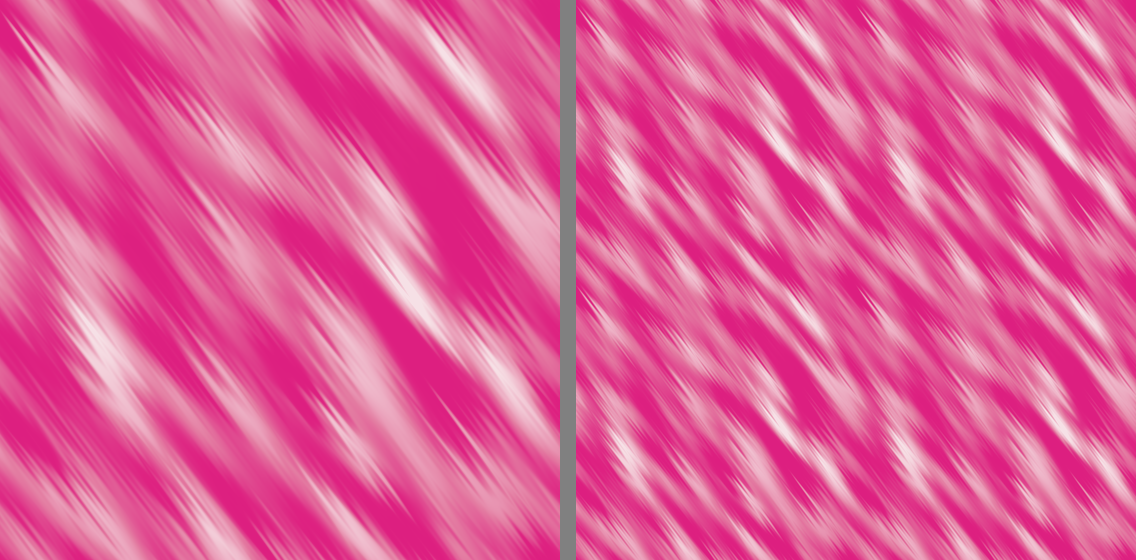
Left, the tile; right, the same tile 2 across and 2 down.
Write a Shadertoy shader that draws this background.

```glsl
// Tileable pink brushed background: soft pale patches smeared into slanted streaks.

const float TAU = 6.2831853;
const vec2 ALONG = vec2(0.600, -0.800);   // streak direction
const vec2 ACROSS = vec2(0.800, 0.600);   // perpendicular to the streaks

const vec3 DEEP = vec3(0.868, 0.118, 0.500);
const vec3 ROSE = vec3(0.892, 0.490, 0.635);
const vec3 PALE = vec3(0.965, 0.880, 0.900);

const int PATCH_WAVES = 64;
const vec2 PATCH_BAND = vec2(2.2, 14.0);  // lowest and highest frequency across
const float PATCH_ALONG = 3.8;            // frequency spread along the streaks
const float PATCH_FALLOFF = 0.3;

const int HAIR_WAVES = 80;
const vec2 HAIR_BAND = vec2(18.0, 120.0);
const float HAIR_ALONG = 5.5;
const float HAIR_FALLOFF = 0.3;

const float RAGGEDNESS = 0.026;           // how far hairs drag the patch edges
const float HAIR_WEIGHT = 0.16;
const float MEAN_TONE = 0.315;
const float TONE_SPREAD = 0.275;
const float TOE = 0.006;                  // rounding of the deepest tones
const float KNEE = 0.6;                   // tone above which highlights soften
const float KNEE_SLOPE = 0.75;

float hash(float n) {
    return fract(sin(n * 12.9898) * 43758.5453);
}

// Layered sines with unit variance; whole-number wave vectors make them wrap.
float waves(vec2 p, int count, vec2 band, float spread, float falloff, float seed) {
    float sum = 0.0;
    float power = 0.0;
    for (int i = 0; i < count; i++) {
        float id = float(i) + seed;
        float step01 = (float(i) + hash(id + 0.17)) / float(count);
        float freq = band.x * pow(band.y / band.x, step01);
        float drift = spread * (hash(id + 0.31) + hash(id + 0.53) - 1.0);
        vec2 k = round(ACROSS * freq + ALONG * drift);
        float amp = pow(freq, -falloff);
        sum += amp * cos(TAU * (dot(k, p) + hash(id + 0.79)));
        power += 0.5 * amp * amp;
    }
    return sum * inversesqrt(power);
}

vec3 ramp(float tone) {
    vec3 lower = mix(DEEP, ROSE, clamp(tone * 2.0, 0.0, 1.0));
    return mix(lower, PALE, clamp(tone * 2.0 - 1.0, 0.0, 1.0));
}

void mainImage(out vec4 fragColor, in vec2 fragCoord) {
    vec2 p = fragCoord / iResolution.xy;

    // Fine hairs, also used to fray the ends of the broad patches
    float hairs = waves(p, HAIR_WAVES, HAIR_BAND, HAIR_ALONG, HAIR_FALLOFF, 101.0);
    vec2 frayed = p + ALONG * hairs * RAGGEDNESS;
    float patches = waves(frayed, PATCH_WAVES, PATCH_BAND, PATCH_ALONG, PATCH_FALLOFF, 23.0);

    // Combine at unit variance, then map to tone with a soft toe and knee
    float field = (patches + HAIR_WEIGHT * hairs) * inversesqrt(1.0 + HAIR_WEIGHT * HAIR_WEIGHT);
    float tone = MEAN_TONE + TONE_SPREAD * field;
    tone = 0.5 * (tone + sqrt(tone * tone + TOE));
    tone = min(tone, KNEE) + KNEE_SLOPE * max(tone - KNEE, 0.0);
    fragColor = vec4(ramp(tone), 1.0);
}
```
